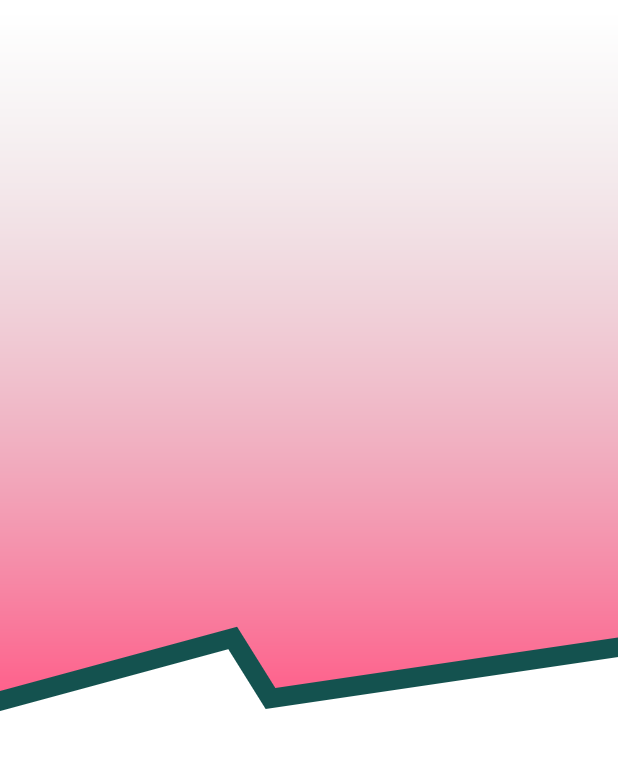
This background is drawn by a WebGL 1 fragment shader. Its source:

```glsl
precision mediump float;
// Draws a white to pink vertical fade cut off by a mitred teal zigzag band above a white floor.
uniform vec2 u_resolution;

// Signed distance to the line through a and b, positive on its left side
float lineSide(vec2 p, vec2 a, vec2 b) {
  vec2 dir = normalize(b - a);
  return dot(p - a, vec2(-dir.y, dir.x));
}

void main() {
  // Canvas units: height is 1, width is 412 / 512
  vec2 p = gl_FragCoord.xy / u_resolution * vec2(0.8047, 1.0);
  float pixel = 1.0 / u_resolution.y;

  // Fade: both tint and opacity grow toward the floor
  vec3 white = vec3(1.0);
  float fade = clamp((0.987 - p.y) / 0.898, 0.0, 1.0);
  vec3 tint = mix(vec3(0.76, 0.74, 0.74), vec3(1.0, 0.37, 0.54), fade);
  vec3 color = mix(white, tint, fade);

  // Zigzag: a rising slope, a steep drop and a second slope
  vec2 leftEnd = vec2(0.0, 0.0872);
  vec2 peak = vec2(0.3030, 0.1693);
  vec2 valley = vec2(0.3522, 0.0905);
  vec2 rightEnd = vec2(0.8047, 0.1572);
  float ridge = max(lineSide(p, leftEnd, peak), lineSide(p, peak, valley));
  float zigzag = min(ridge, lineSide(p, valley, rightEnd));

  // Band and floor, with smooth edges
  float halfWidth = 0.0126;
  float band = clamp(0.5 - (zigzag - halfWidth) / pixel, 0.0, 1.0);
  float ground = clamp(0.5 - (zigzag + halfWidth) / pixel, 0.0, 1.0);
  color = mix(color, vec3(0.08, 0.32, 0.31), band);
  color = mix(color, white, ground);

  gl_FragColor = vec4(color, 1.0);
}
```
